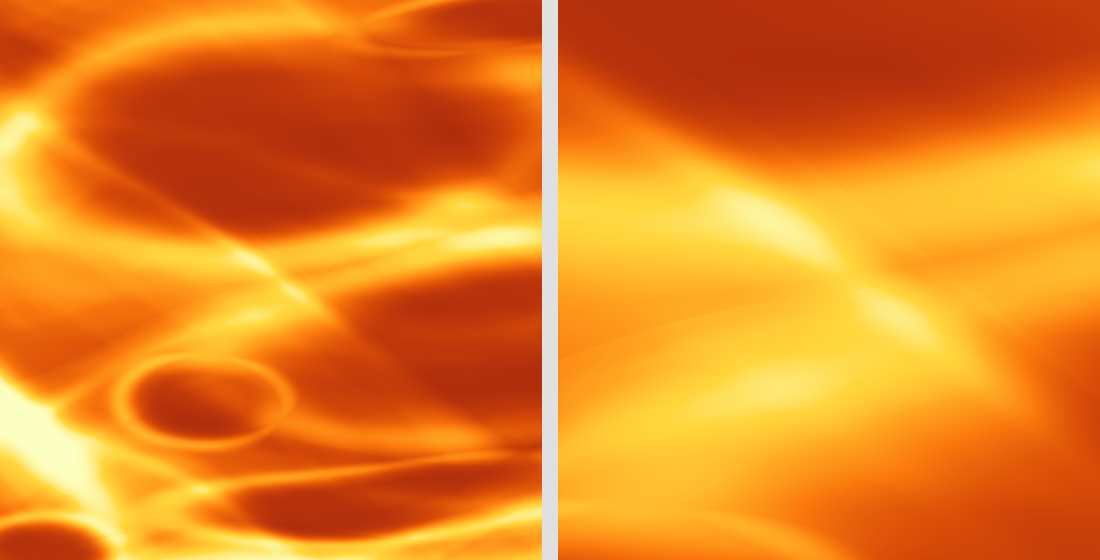
Left: the whole. Right: its middle third, enlarged.
A Shadertoy shader for this texture:

```glsl
// Blurred sheets of flame: folded orange veils, bright filaments and dark red pockets.

#define LAYERS 4          // overlapping veils
#define FOLD_DENSITY 1.7  // folds per canvas height in the widest veil
#define VEIL_WARP 0.48    // bending of the veils
#define POCKET_WARP 0.17  // bending of the dark pockets
#define FILAMENT 0.45     // brightness of the fold edges
#define FIBRE 0.055       // strength of the fine streaks
#define RIM_GLOW 0.62     // glow around the pockets
#define CORE_GLOW 1.7     // white-hot streak
#define MID_HEAT 0.68     // heat that maps to the middle colour
#define CONTRAST 2.8

// Dark pockets: centre, radii
const vec4 POCKETS[6] = vec4[6](
    vec4(0.50, 0.75, 0.42, 0.18), vec4(1.00, 0.36, 0.50, 0.15),
    vec4(0.40, 0.29, 0.13, 0.07), vec4(0.10, 0.02, 0.13, 0.07),
    vec4(1.00, 0.93, 0.30, 0.05), vec4(0.75, 0.09, 0.36, 0.06));

// Flame colours: rgb, position on the heat scale
const vec4 FLAME[7] = vec4[7](
    vec4(0.58, 0.10, 0.05, 0.00), vec4(0.68, 0.17, 0.05, 0.08),
    vec4(0.84, 0.29, 0.03, 0.28), vec4(0.98, 0.47, 0.05, 0.54),
    vec4(1.00, 0.65, 0.13, 0.77), vec4(1.00, 0.84, 0.24, 0.93),
    vec4(0.99, 1.00, 0.76, 0.995));

float sq(float x) { return x * x; }
float hash(float n) { return fract(sin(n * 127.1 + 3.7) * 437.58); }

// Layered sine warp, stretched along x
vec2 swirl(vec2 p, float amount, float seed) {
    float f = 2.5;
    for (int i = 0; i < 4; i++) {
        p += amount / f * sin(f * vec2(p.y, 0.6 * p.x) + seed + vec2(0.0, 1.7) + 2.1 * float(i));
        f *= 1.75;
    }
    return p;
}

// A folded veil: slow rise, sharp fall, and a filament along the fold
float veil(vec2 p, float seed) {
    float tilt = 0.4 * sin(seed * 2.3);
    float density = FOLD_DENSITY * (1.0 + 0.9 * hash(seed));
    vec2 q = swirl(vec2(1.2 * sqrt(max(p.x, 0.0) + 0.05), p.y + tilt * p.x), VEIL_WARP, seed * 4.1);
    float level = q.y * density + 0.25 * sin(q.x * 3.0 + seed) + seed;
    float s = fract(level);
    float strength = 0.5 + 0.5 * hash(floor(level) + seed * 7.0);
    float sheet = s * s * (1.0 - smoothstep(0.84, 1.0, s));
    float edge = exp(-sq((s - 0.87) / 0.035)) * smoothstep(0.1, 1.0, sin(q.x * 5.0 + seed * 3.0));

    // Fine streaks that follow the fold
    float fibre = 0.0, f = 19.0;
    for (int i = 0; i < 3; i++) {
        fibre += sin(level * f + 2.0 * sin(q.x * 4.0 + f) + fibre) * 19.0 / f;
        f *= 1.8;
    }
    return strength * (sheet + FILAMENT * edge + FIBRE * fibre * (0.4 + s));
}

// x: coolness inside the pockets, y: glow around them
vec2 pockets(vec2 p) {
    vec2 w = swirl(p, POCKET_WARP, 0.6);
    float cool = 0.0, rim = 0.0;
    for (int i = 0; i < 6; i++) {
        float d = length((w - POCKETS[i].xy) / POCKETS[i].zw) - 1.0;
        cool = max(cool, smoothstep(0.12, -0.4, d));
        rim = max(rim, exp(-sq((d - 0.16) / 0.16)));
    }
    return vec2(cool, rim * (1.1 - 0.6 * p.x));
}

// Tapering hot streak running down from the left side
float core(vec2 p) {
    vec2 w = swirl(p, 0.12, 2.0);
    vec2 top = vec2(-0.02, 0.29), axis = vec2(0.28, -0.29);
    float along = clamp(dot(w - top, axis) / dot(axis, axis), 0.0, 1.0);
    float d = length(w - top - axis * along);
    return (exp(-sq(d / 0.04)) + 0.3 * exp(-d / 0.1)) * mix(1.0, 0.4, along);
}

vec3 flameColour(float t) {
    vec3 colour = FLAME[0].rgb;
    for (int i = 1; i < 7; i++) {
        float start = FLAME[i - 1].w;
        colour = mix(colour, FLAME[i].rgb, clamp((t - start) / (FLAME[i].w - start), 0.0, 1.0));
    }
    return colour;
}

void mainImage(out vec4 fragColor, in vec2 fragCoord) {
    vec2 p = fragCoord / iResolution.y;

    float heat = 0.0;
    for (int i = 0; i < LAYERS; i++) heat += veil(p, 1.0 + 1.37 * float(i));

    // Pockets dim the veils; rims, the middle band and the core heat them
    vec2 pocket = pockets(p);
    heat = heat * (1.0 - 0.5 * pocket.x) - 0.3 * pocket.x + RIM_GLOW * pocket.y;
    heat += 0.3 * exp(-sq((p.y - 0.5 - 0.06 * p.x) / 0.1)) * (1.0 - pocket.x);
    heat += CORE_GLOW * core(p);

    float t = 1.0 / (1.0 + exp(-CONTRAST * (heat - MID_HEAT)));
    fragColor = vec4(flameColour(t), 1.0);
}
```
